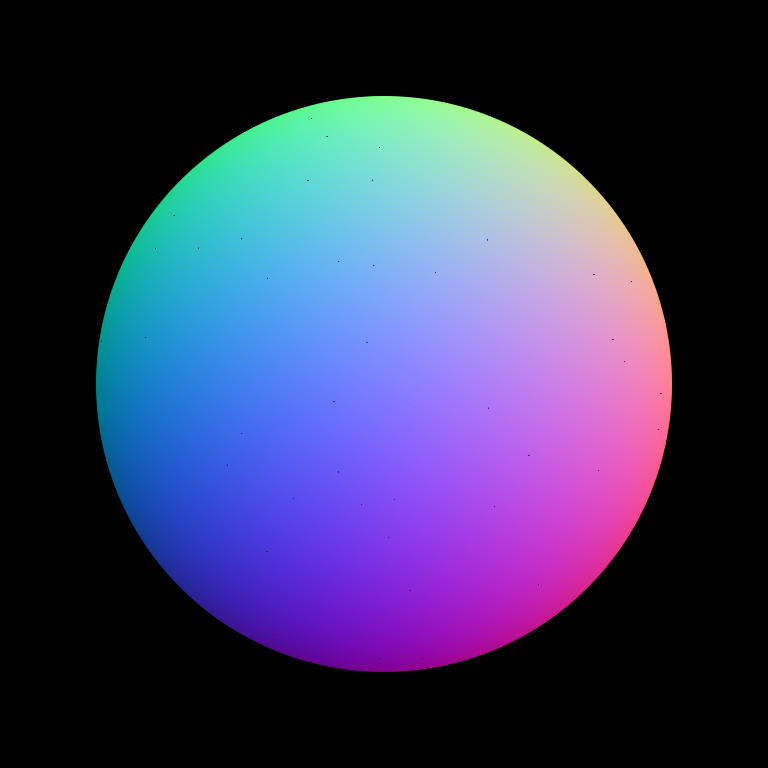
Give the GLSL for this texture map, as a three.js fragment shader.

```glsl
// Normal map of a hemisphere on black, with faint central ripples and tiny dark specks.
varying vec2 vUv;

const vec2 CENTER = vec2(0.5);
const float RADIUS = 0.375;
const float EDGE_SOFTNESS = 0.0008;

const float RIPPLE_SPOKES = 40.0;
const float RIPPLE_TILT = 0.012;
const float RIPPLE_REACH = 0.18;

const float SPECK_GRID = 24.0;
const float SPECK_CHANCE = 0.16;
const float SPECK_RADIUS = 0.0011;
const vec3 SPECK_COLOR = vec3(0.22, 0.08, 0.38);

const float GRAIN_GRID = 90.0;
const float GRAIN_TILT = 0.006;

float hash(vec2 p) {
  vec3 q = fract(vec3(p.xyx) * 0.1031);
  q += dot(q, q.yzx + 33.33);
  return fract((q.x + q.y) * q.z);
}

float valueNoise(vec2 p) {
  vec2 cell = floor(p);
  vec2 f = fract(p);
  f = f * f * (3.0 - 2.0 * f);
  float low = mix(hash(cell), hash(cell + vec2(1.0, 0.0)), f.x);
  float high = mix(hash(cell + vec2(0.0, 1.0)), hash(cell + vec2(1.0)), f.x);
  return mix(low, high, f.y);
}

// Fine radial pleats that fade at the pole and away from it.
vec2 rippleTilt(vec2 disc) {
  float r = length(disc);
  vec2 outward = disc / max(r, 0.0001);
  vec2 around = vec2(-outward.y, outward.x);
  float angle = atan(disc.y, disc.x + 0.00001);
  float fade = smoothstep(0.03, 0.10, r) * (1.0 - smoothstep(0.10, RIPPLE_REACH, r));
  return around * sin(angle * RIPPLE_SPOKES) * RIPPLE_TILT * fade;
}

// Sparse dots, at most one in each grid cell.
float speckMask(vec2 uv) {
  vec2 cell = floor(uv * SPECK_GRID);
  vec2 jitter = vec2(hash(cell + 17.0), hash(cell + 53.0));
  vec2 spot = (cell + mix(vec2(0.1), vec2(0.9), jitter)) / SPECK_GRID;
  float present = step(hash(cell + 5.0), SPECK_CHANCE);
  float dotShape = 1.0 - smoothstep(SPECK_RADIUS * 0.5, SPECK_RADIUS, distance(uv, spot));
  return present * dotShape;
}

void main() {
  vec2 disc = (vUv - CENTER) / RADIUS;
  float height = sqrt(max(0.0, 1.0 - dot(disc, disc)));

  // Surface normal with slight unevenness
  float grain = valueNoise(vUv * GRAIN_GRID) - 0.5;
  vec2 tilt = rippleTilt(disc) + grain * GRAIN_TILT * height;
  vec3 normal = normalize(vec3(disc + tilt, height));

  // Encode directions as colour, then add the specks
  vec3 color = normal * 0.5 + 0.5;
  color = mix(color, SPECK_COLOR, speckMask(vUv));

  // Cut out the disc
  float edge = length(vUv - CENTER) - RADIUS;
  float inside = 1.0 - smoothstep(-EDGE_SOFTNESS, EDGE_SOFTNESS, edge);
  gl_FragColor = vec4(color * inside, 1.0);
}
```
